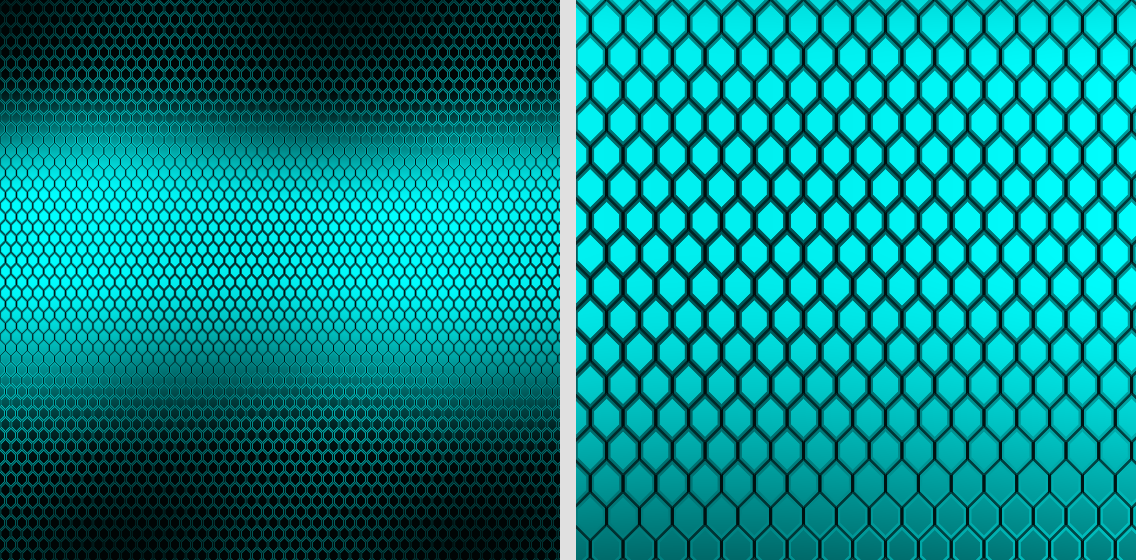
Left: the whole. Right: its middle third, enlarged.
Give the GLSL for this pattern, as a WebGL 1 fragment shader.

```glsl
precision highp float;

uniform vec2 u_resolution;

// Distances to the upright sides (x) and slanted sides (y) of one hexagon
vec2 hexSides(vec2 p) {
  p = abs(mod(p + vec2(0.5, 1.0), vec2(1.0, 2.0)) - vec2(0.5, 1.0));
  return vec2(0.5 - p.x, (0.75 - p.x - p.y) * 0.7071);
}

// Two staggered lattices: keep the hexagon that contains the point
vec2 honeycomb(vec2 p) {
  vec2 a = hexSides(p);
  vec2 b = hexSides(p - vec2(0.5, 1.0));
  return min(a.x, a.y) > min(b.x, b.y) ? a : b;
}

// Broad glowing band behind the mesh, with gently wavering borders
float bandLight(vec2 p) {
  float top = p.y - 0.014 * sin(p.x * 7.0 - 2.8);
  float bottom = p.y - 0.012 * cos(p.x * 7.5);
  float glow = smoothstep(0.13, 0.37, top) * (1.0 - smoothstep(0.48, 0.84, bottom));
  float sheen = 0.97 + 0.03 * cos(p.x * 10.0 - 1.0);
  return 0.02 + 0.98 * glow * sheen;
}

// Uneven light on the wire, from layered sines
float wireLight(vec2 p) {
  float rows = 0.43 - 0.16 * cos(p.y * 12.566 + 0.2);
  float drift = 0.12 * cos(p.x * 10.0 - 1.2 + 4.0 * (p.y - 0.45));
  return max(rows + drift, 0.06);
}

float stroke(float d, float halfWidth, float pixel) {
  return 1.0 - smoothstep(halfWidth - 0.5 * pixel, halfWidth + 0.5 * pixel, d);
}

void main() {
  vec2 uv = gl_FragCoord.xy / u_resolution;
  uv.y = 1.0 - uv.y;
  float pixel = 51.2 / min(u_resolution.x, u_resolution.y);

  vec2 sides = honeycomb(uv * 51.2 - vec2(0.5, 0.8));
  float edge = min(sides.x, sides.y);

  // Wire rim picks up some of the glow, with a dark groove along its middle
  float glow = bandLight(uv);
  float rim = wireLight(uv) + 0.2 * glow;
  float light = mix(glow, rim, stroke(edge, 0.12, pixel));
  float groove = max(stroke(sides.x, 0.05, pixel), 0.7 * stroke(sides.y, 0.04, pixel));
  light = mix(light, 0.03, 0.92 * groove);

  gl_FragColor = vec4(vec3(0.0, 1.0, 1.0) * clamp(light, 0.0, 1.0), 1.0);
}
```
